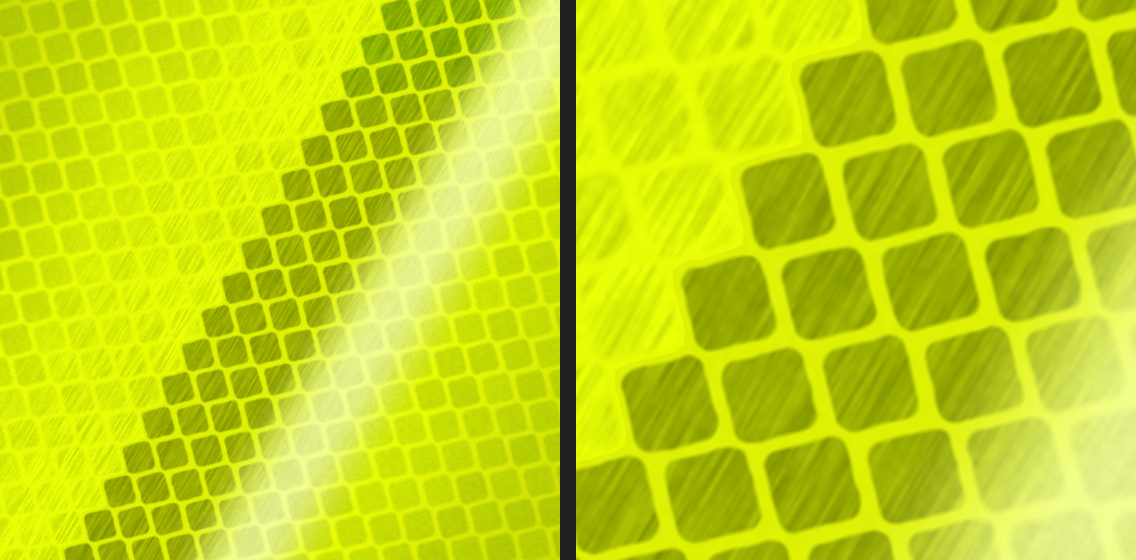
Left: the whole. Right: its middle third, enlarged.
Write a Shadertoy shader that draws this texture.

```glsl
#define ROW_STEP vec2(0.0605, 0.0059)
#define COLUMN_STEP vec2(0.0250, -0.0548)
#define FIRST_CELL vec2(0.7096, 0.9740)
#define CELL_HALF 0.0252
#define CORNER 0.0095
#define CELL_TILT 0.25
#define FOLD_START 0.600
#define DARK_CELL vec3(0.595, 0.670, 0.005)
#define SHADE_CELL vec3(0.690, 0.790, 0.010)
#define LIT_CELL vec3(0.850, 0.945, 0.015)
#define BRIGHT_LINE vec3(0.905, 0.990, 0.020)
#define GLOSS vec3(0.950, 0.995, 0.600)

float hash(vec2 p) {
    return fract(sin(dot(p, vec2(127.1, 311.7))) * 43758.5453);
}

float noise(vec2 p) {
    vec2 i = floor(p), f = fract(p);
    f = f * f * (3.0 - 2.0 * f);
    return mix(mix(hash(i), hash(i + vec2(1, 0)), f.x),
               mix(hash(i + vec2(0, 1)), hash(i + vec2(1, 1)), f.x), f.y);
}

float roundedBox(vec2 p, float halfSize, float radius) {
    vec2 q = abs(p) - halfSize + radius;
    return length(max(q, 0.0)) + min(max(q.x, q.y), 0.0) - radius;
}

// Distance along the normal of the diagonal fold
float acrossFold(vec2 p) {
    return dot(p, vec2(0.863, -0.505)) + 0.505;
}

// Signed distance to the closest cell; also returns its centre and index
float cellDistance(vec2 p, out vec2 centre, out vec2 index) {
    mat2 lattice = mat2(ROW_STEP, COLUMN_STEP);
    vec2 base = round(inverse(lattice) * (p - FIRST_CELL));
    float c = cos(CELL_TILT), s = sin(CELL_TILT);
    float nearest = 1e3;
    for (int j = -1; j <= 1; j++)
    for (int i = -1; i <= 1; i++) {
        vec2 id = base + vec2(i, j);
        vec2 mid = FIRST_CELL + lattice * id;
        vec2 jitter = vec2(hash(id), hash(id + 31.0)) - 0.5;
        vec2 q = mat2(c, -s, s, c) * (p - mid - 0.0018 * jitter);
        float size = CELL_HALF * (1.0 + 0.03 * (hash(id + 7.0) - 0.5));
        float d = roundedBox(q, size, CORNER);
        if (d < nearest) {
            nearest = d;
            centre = mid;
            index = id;
        }
    }
    return nearest;
}

void mainImage(out vec4 fragColor, in vec2 fragCoord) {
    vec2 p = fragCoord / iResolution.y;
    float across = acrossFold(p);
    float along = dot(p, vec2(0.505, 0.863));

    // Slightly uneven lattice with rough cell edges
    vec2 bend = vec2(noise(p * 4.0), noise(p * 4.0 + 19.0)) - 0.5;
    vec2 rough = vec2(noise(p * 110.0), noise(p * 110.0 + 43.0)) - 0.5;
    vec2 centre, index;
    float d = cellDistance(p + 0.005 * bend + 0.0014 * rough, centre, index);

    // Light across the sheet: shaded rims, dark fold, glossy ridge
    float fold = smoothstep(FOLD_START - 0.006, FOLD_START + 0.006, acrossFold(centre));
    float dark = fold * (1.0 - smoothstep(0.775, 0.860, across));
    float leftLight = smoothstep(0.0, 0.50, across + 0.06 * (noise(p * 5.0) - 0.5));
    float rightLight = 1.0 - smoothstep(0.95, 1.36, across);
    float light = across < 0.8 ? leftLight : 0.62 * rightLight;
    float gloss = smoothstep(0.755, 0.875, across) * (1.0 - smoothstep(0.890, 1.010, across));

    // Fine slanted strokes, denser near the fold, over a soft grain
    float strokes = noise(vec2(across * 290.0, along * 22.0)) - 0.5;
    strokes += 0.5 * (noise(vec2(across * 470.0, along * 45.0)) - 0.5);
    float grain = noise(p * 210.0) - 0.5;
    float strokeAmount = smoothstep(0.25, 0.55, across) * (1.0 - smoothstep(0.82, 1.0, across));

    // Cell colour
    vec3 cell = mix(SHADE_CELL, LIT_CELL, light);
    float worn = smoothstep(0.60, 0.90, noise(p * 6.0 + 3.0));
    worn = max(worn, 0.75 * smoothstep(0.75, 1.1, p.y) * smoothstep(0.25, 0.5, across));
    cell = mix(cell, BRIGHT_LINE, 0.55 * worn * leftLight * (1.0 - step(FOLD_START, across)));
    vec3 foldCell = DARK_CELL + vec3(-0.055, 0.02, 0.0) * smoothstep(0.76, 0.92, p.y);
    cell = mix(cell, foldCell, dark);
    cell *= 1.0 + 0.05 * (hash(index + 3.0) - 0.5);
    cell += vec3(1.0, 1.0, 0.15) * (0.13 * strokes * strokeAmount + 0.035 * grain);

    // Line colour
    float lineLight = across < 0.8 ? smoothstep(-0.1, 0.35, across) : 0.2 + 0.8 * rightLight;
    vec3 line = BRIGHT_LINE * mix(0.86, 1.0, lineLight);
    line *= 1.0 - 0.045 * dark;
    line += 0.015 * grain;

    // Crisp cells in the fold, softer ones elsewhere
    float soft = mix(0.0032, 0.0016, dark) + 0.6 / iResolution.y;
    float cover = 1.0 - smoothstep(-soft, soft, d);
    vec3 color = mix(line, cell, cover);

    // Pale ridge, dimmed a little inside the cells and towards the bottom
    vec3 pale = GLOSS * (1.0 - 0.065 * cover * (1.15 - 0.8 * p.y));
    pale += 0.025 * cover * (strokes + grain);
    color = mix(color, pale, 0.94 * gloss);

    fragColor = vec4(clamp(color, 0.0, 1.0), 1.0);
}
```
